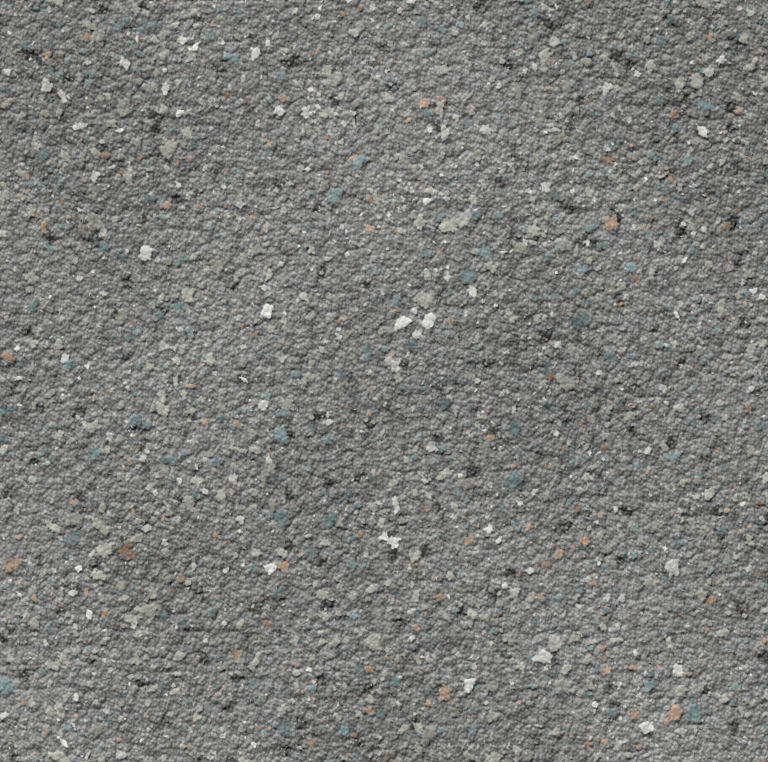
Write a Shadertoy shader that draws this texture.

```glsl
// Weathered grey concrete: rough cement paste with exposed, angular gravel.

#define PASTE      vec3(0.452, 0.452, 0.448)
#define WARM_GREY  vec3(0.600, 0.600, 0.560)
#define PALE       vec3(0.745, 0.750, 0.725)
#define SLATE      vec3(0.430, 0.500, 0.505)
#define TAN        vec3(0.615, 0.520, 0.440)
#define SUN        vec2(-0.35, 0.94)
#define LIT_DEPTH  0.24
#define PIT_DEPTH  0.13
#define SHADOW     0.30
#define PATCHES    0.016

const float TAU = 6.2831853;

vec3 hash3(vec2 p) {
    vec3 q = fract(p.xyx * vec3(0.1031, 0.1030, 0.0973));
    q += dot(q, q.yxz + 33.33);
    return fract((q.xxy + q.yzz) * q.zyx);
}

// Distance to the nearest scattered point, in cell units.
float cellular(vec2 p) {
    vec2 cell = floor(p);
    float nearest = 4.0;
    for (int y = -1; y <= 1; y++)
    for (int x = -1; x <= 1; x++) {
        vec2 id = cell + vec2(x, y);
        vec2 away = id + hash3(id + 11.0).xy - p;
        nearest = min(nearest, dot(away, away));
    }
    return sqrt(nearest);
}

// Height of the crumbly paste, centred near zero.
float grit(vec2 p) {
    float h = 1.0 - cellular(p * 58.0);
    h += 0.8 * (1.0 - cellular(p * 117.0 + 31.0));
    h += 0.6 * (1.0 - cellular(p * 225.0 + 73.0));
    return h - 1.2;
}

// Broad, faint light and dark areas.
float patches(vec2 p) {
    float v = sin(p.x * 7.0 + 2.0 * sin(p.y * 5.0 + 1.0));
    v += sin(p.y * 11.0 + 1.7 * sin(p.x * 8.0));
    return v + 0.7 * sin(p.x * 23.0 - p.y * 17.0 + 2.0 * sin(p.y * 19.0));
}

vec3 stoneColour(vec3 pick) {
    vec3 c = WARM_GREY;
    if (pick.x < 0.20) c = SLATE;
    else if (pick.x < 0.28) c = TAN;
    else if (pick.x > 0.87) c = PALE;
    return c * (0.84 + 0.30 * pick.y);
}

// Lays one size of gravel over the surface; alpha holds stone cover.
void addStones(inout vec4 surface, vec2 uv, float scale, float share, float rough) {
    vec2 p = uv * scale + scale * 0.37;
    vec2 cell = floor(p);
    float blur = 0.8 * scale / iResolution.y + 0.02;
    for (int y = -1; y <= 1; y++)
    for (int x = -1; x <= 1; x++) {
        vec2 id = cell + vec2(x, y);
        vec3 place = hash3(id + scale);
        if (place.z > share) continue;
        vec3 form = hash3(id + scale + 57.0);
        vec2 q = p - id - 0.2 - 0.6 * place.xy;
        float radius = mix(0.19, 0.40, form.y * form.y);

        // Irregular convex polygon and the same shape shifted for its shadow.
        float edge = -1.0, shade = -1.0, facing = 0.0;
        for (int k = 0; k < 6; k++) {
            float side = float(k);
            float wobble = sin(side * side * 2.4 + form.z * 40.0);
            float turn = TAU * (side + 0.25 * wobble) / 6.0;
            float reach = radius * (0.82 + 0.16 * wobble + 0.45 * form.z * cos(2.0 * turn));
            float angle = turn + TAU * form.x;
            vec2 normal = vec2(cos(angle), sin(angle));
            float d = dot(q, normal) - reach;
            if (d > edge) {
                edge = d;
                facing = dot(normal, SUN);
            }
            shade = max(shade, d + 0.13 * dot(normal, SUN));
        }
        edge -= 0.09 * rough;
        float cover = smoothstep(blur, -blur, edge);
        float dark = smoothstep(0.12, -0.10, shade) * (1.0 - cover);
        surface.rgb *= 1.0 - SHADOW * dark;
        float bevel = smoothstep(-0.16, 0.0, edge) * facing;
        vec3 tint = stoneColour(hash3(id + scale + 131.0)) + 0.07 * bevel;
        surface = mix(surface, vec4(tint, 1.0), cover * 0.92);
    }
}

void mainImage(out vec4 fragColor, in vec2 fragCoord) {
    vec2 uv = fragCoord / iResolution.y;

    // Paste relief: slopes facing the sun brighten, hollows darken.
    float height = grit(uv);
    float slope = height - grit(uv + SUN * 0.003);
    float relief = LIT_DEPTH * slope + PIT_DEPTH * height;

    // Gravel from sand grains up to the largest chips.
    vec4 surface = vec4(PASTE, 0.0);
    addStones(surface, uv, 145.0, 0.34, height);
    addStones(surface, uv, 88.0, 0.30, height);
    addStones(surface, uv, 52.0, 0.30, height);
    addStones(surface, uv, 33.0, 0.24, height);

    // Rare deep pits.
    float pit = smoothstep(0.16, 0.04, cellular(uv * 13.0 + 5.0) + 0.06 * height);
    surface.rgb *= 1.0 - 0.35 * pit * (1.0 - surface.a);

    vec3 colour = surface.rgb + relief * mix(1.0, 0.55, surface.a);
    colour += PATCHES * patches(uv);
    fragColor = vec4(clamp(colour, 0.0, 1.0), 1.0);
}
```
